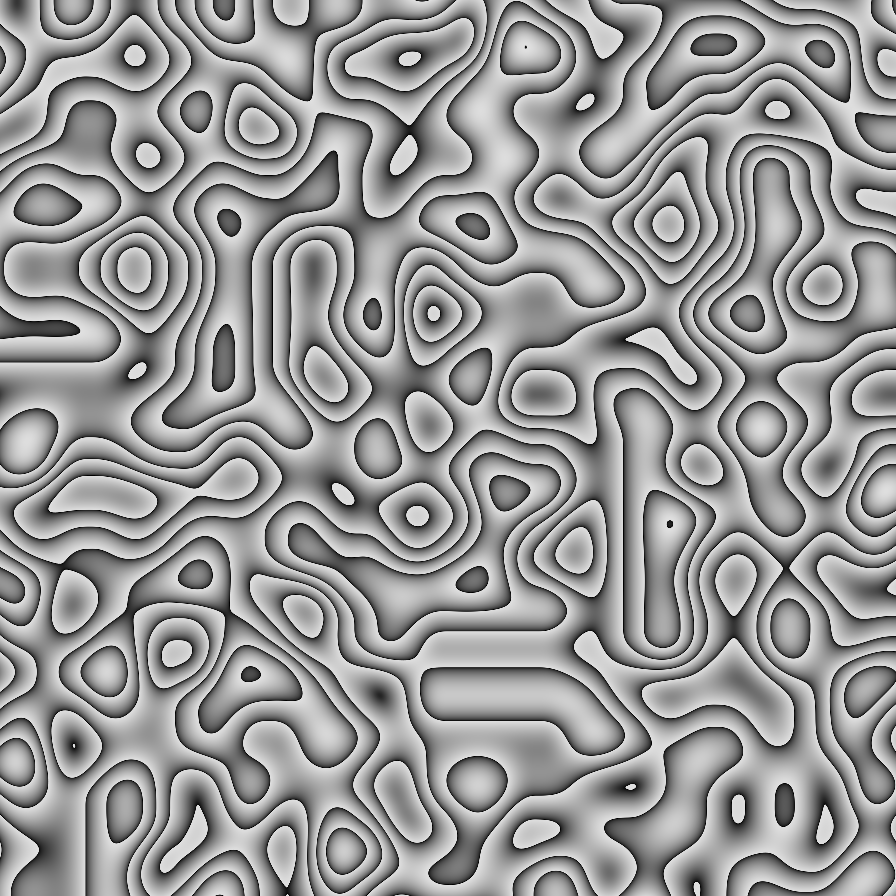
Write a Shadertoy shader that draws this texture.

```glsl
// Grey sawtooth bands following the height lines of smooth gradient noise.

#define CELLS 10.0        // lattice cells across the canvas
#define BANDS 4.1         // grey ramps per unit of noise height
#define SLICE 0.2         // depth of the slice through the lattice
#define PEAK_LIGHT 0.76   // linear brightness at the top of a ramp
#define GAMMA 2.2
#define EDGE_PIXELS 0.7   // width of the smoothed ramp edge
#define SEED 37u

uint hashCell(ivec2 cell) {
    uvec2 q = uvec2(cell + 64) * uvec2(1597u, 3571u);
    uint h = (q.x ^ (q.y << 7)) + q.y + SEED;
    h = (h ^ (h >> 15)) * 739391u;
    h = (h ^ (h >> 13)) * 668265u;
    return h ^ (h >> 16);
}

// One of twelve directions from a cube's centre to its edges.
vec3 edgeDirection(ivec2 cell) {
    uint h = hashCell(cell);
    float a = (h & 1u) == 0u ? 1.0 : -1.0;
    float b = (h & 2u) == 0u ? 1.0 : -1.0;
    uint axis = (h >> 4) % 3u;
    if (axis == 0u) return vec3(a, b, 0.0);
    if (axis == 1u) return vec3(a, 0.0, b);
    return vec3(0.0, a, b);
}

float gradientNoise(vec2 p) {
    vec2 base = floor(p);
    vec2 f = p - base;
    vec2 fade = f * f * f * (f * (f * 6.0 - 15.0) + 10.0);
    float height = 0.0;
    for (int y = 0; y < 2; y++) {
        for (int x = 0; x < 2; x++) {
            ivec2 corner = ivec2(x, y);
            vec2 offset = f - vec2(corner);
            vec2 weight = mix(1.0 - fade, fade, vec2(corner));
            vec3 direction = edgeDirection(ivec2(base) + corner);
            height += weight.x * weight.y * dot(direction, vec3(offset, SLICE));
        }
    }
    return height;
}

void mainImage(out vec4 fragColor, in vec2 fragCoord) {
    vec2 uv = fragCoord / iResolution.y;
    float level = BANDS * gradientNoise(uv * CELLS) + 0.35;

    // Each ramp climbs from black to light grey, then drops sharply.
    float ramp = fract(level);
    float grey = pow(PEAK_LIGHT * ramp, 1.0 / GAMMA);

    // Soften the drop over less than a pixel, keeping its dark rim.
    float slope = length(vec2(dFdx(level), dFdy(level)));
    float edge = max(EDGE_PIXELS * slope, 0.0001);
    grey *= 1.0 - smoothstep(1.0 - edge, 1.0, ramp);

    fragColor = vec4(vec3(grey), 1.0);
}
```
